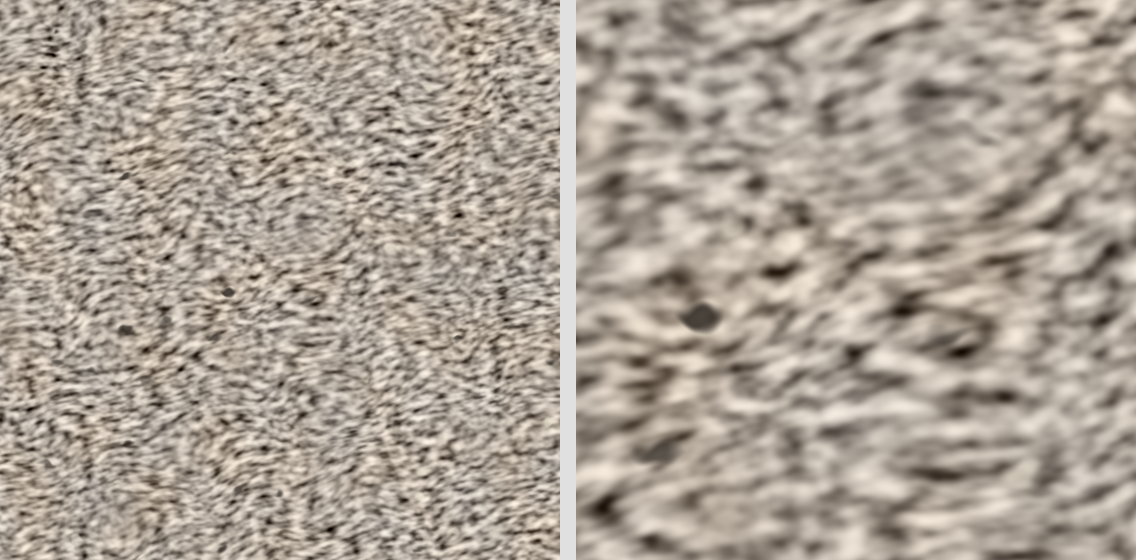
Left: the whole. Right: its middle third, enlarged.
Reproduce this texture procedurally as a Shadertoy shader.

```glsl
// Rough sandy stone: short wavy grains, dark pits and scattered pale chips.

#define GRAIN_FREQ   vec2(36.0, 74.0)   // grains across and up the canvas
#define GRAIN_TILT   0.14               // mean direction in radians
#define WARP_FREQ    7.0
#define WARP_AMOUNT  0.022
#define CONTRAST     3.9
#define SPECK_CELLS  15.0
#define PIT_SHARE    0.11
#define CHIP_SHARE   0.13
#define SHADOW_COLOR vec3(0.41, 0.37, 0.33)
#define LIGHT_COLOR  vec3(0.85, 0.81, 0.76)
#define PIT_COLOR    vec3(0.15, 0.13, 0.11)
#define CHIP_COLOR   vec3(0.95, 0.92, 0.85)

const float TAU = 6.28318;

// Integer hash: two random values per lattice cell
vec2 hash2(vec2 cell) {
    uvec2 v = uvec2(ivec2(cell)) * 1664525u + 1013904223u;
    v.x += v.y * 1664525u;
    v.y += v.x * 1664525u;
    v ^= v >> 16u;
    v.x += v.y * 1664525u;
    v.y += v.x * 1664525u;
    v ^= v >> 16u;
    return vec2(v & 0xffffu) / 65536.0;
}

float cornerSlope(vec2 cell, vec2 offset) {
    float angle = TAU * hash2(cell).x;
    return dot(vec2(cos(angle), sin(angle)), offset);
}

// Gradient noise, centred on zero
float noise(vec2 p) {
    vec2 i = floor(p), f = p - i;
    vec2 w = f * f * f * (f * (f * 6.0 - 15.0) + 10.0);
    vec2 e = vec2(1.0, 0.0);
    return mix(
        mix(cornerSlope(i, f), cornerSlope(i + e.xy, f - e.xy), w.x),
        mix(cornerSlope(i + e.yx, f - e.yx), cornerSlope(i + e.xx, f - e.xx), w.x),
        w.y);
}

mat2 rotation(float angle) {
    float c = cos(angle), s = sin(angle);
    return mat2(c, -s, s, c);
}

// Layered streaks, each layer turned a little to hide the lattice
float grains(vec2 p) {
    vec2 q = rotation(GRAIN_TILT) * p;
    float sum = noise(q * GRAIN_FREQ);
    q = rotation(0.16) * q + 3.7;
    sum += 0.62 * noise(q * GRAIN_FREQ * 1.65);
    q = rotation(-0.4) * q + 5.3;
    return sum + 0.2 * noise(q * GRAIN_FREQ * vec2(2.8, 2.0));
}

// Sparse irregular flecks with soft edges; returns coverage
float specks(vec2 p, float share, float seed) {
    vec2 q = p * SPECK_CELLS;
    q += 0.12 * vec2(noise(q * 4.0 + seed), noise(q * 4.0 - seed));
    float edge = max(0.05, SPECK_CELLS / iResolution.y);
    float cover = 0.0;
    for (int y = -1; y <= 1; y++)
    for (int x = -1; x <= 1; x++) {
        vec2 cell = floor(q) + vec2(x, y);
        vec2 place = hash2(cell + seed);
        vec2 kind = hash2(cell + seed + 400.0);
        vec2 form = hash2(cell + seed + 800.0);
        vec2 radius = vec2(0.17, 0.09) * mix(0.55, 1.15, form.x);
        vec2 d = rotation(form.y - 0.35) * (q - cell - place);
        float dist = (length(d / radius) - 1.0) * radius.y;
        float fleck = 1.0 - smoothstep(-edge, edge, dist);
        cover = max(cover, fleck * step(kind.x, share) * mix(0.4, 1.0, kind.y));
    }
    return cover;
}

void mainImage(out vec4 fragColor, in vec2 fragCoord) {
    vec2 p = fragCoord / iResolution.y;

    // Bend the grain direction gently from place to place
    vec2 bend = vec2(noise(p * WARP_FREQ + 11.0), noise(p * WARP_FREQ + 47.0));
    vec2 warped = p + WARP_AMOUNT * bend;

    // Relief tone, skewed so crevices run deeper than highlights
    float localContrast = 1.0 + 0.35 * noise(p * 6.0 + 23.0);
    float relief = CONTRAST * localContrast * grains(warped);
    float tone = 0.62 + 0.30 * relief - 0.03 * relief * relief;
    tone += 0.10 * noise(p * 5.0 + 71.0);
    vec3 color = mix(SHADOW_COLOR, LIGHT_COLOR, tone);

    // Faint warm and grey patches
    color += vec3(0.022, 0.0, -0.028) * noise(p * 9.0 + 31.0);

    // Pale chips and dark pits
    color = mix(color, CHIP_COLOR, 0.85 * specks(warped, CHIP_SHARE, 137.0));
    color = mix(color, PIT_COLOR, 0.9 * specks(warped, PIT_SHARE, 59.0));

    fragColor = vec4(clamp(color, 0.0, 1.0), 1.0);
}
```
